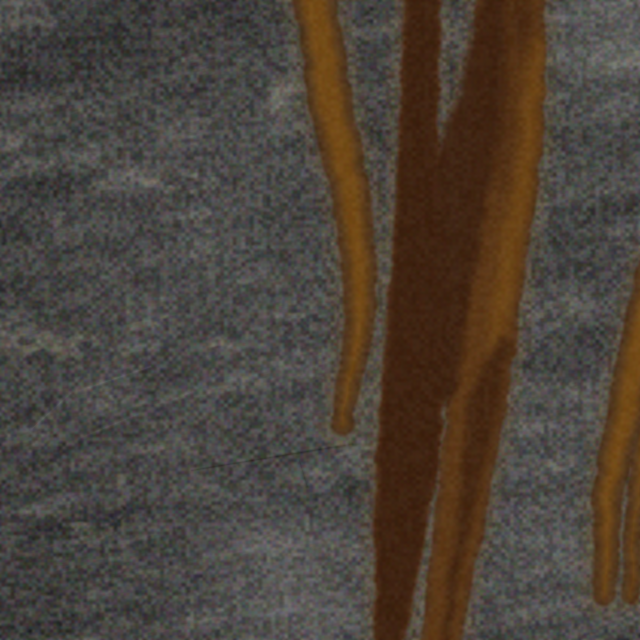
Reproduce this texture procedurally as a three.js fragment shader.

```glsl
varying vec2 vUv;

float hash(vec2 p) {
  return fract(sin(dot(p, vec2(127.1, 311.7))) * 43758.5453);
}

float noise(vec2 p) {
  vec2 i = floor(p), f = fract(p);
  f = f * f * (3.0 - 2.0 * f);
  return mix(mix(hash(i), hash(i + vec2(1, 0)), f.x),
             mix(hash(i + vec2(0, 1)), hash(i + vec2(1, 1)), f.x), f.y);
}

float fbm(vec2 p) {
  float sum = 0.0, amp = 0.5;
  for (int i = 0; i < 5; i++) {
    sum += amp * noise(p);
    p = mat2(1.6, 1.2, -1.2, 1.6) * p + 7.3;
    amp *= 0.5;
  }
  return sum;
}

// Tapered segment; xy is the position and z the radius of each end
float taper(vec2 p, vec3 a, vec3 b) {
  vec2 ab = b.xy - a.xy;
  float t = clamp(dot(p - a.xy, ab) / dot(ab, ab), 0.0, 1.0);
  return length(p - a.xy - ab * t) - mix(a.z, b.z, t);
}

float drip(vec2 p, vec3 a, vec3 b, vec3 c, vec3 d, vec3 e) {
  return min(min(taper(p, a, b), taper(p, b, c)), min(taper(p, c, d), taper(p, d, e)));
}

float inside(float d, float soft) {
  return 1.0 - smoothstep(-soft, soft, d);
}

float blob(vec2 p, vec2 centre, vec2 size) {
  vec2 q = (p - centre) / size;
  return exp(-dot(q, q));
}

vec3 amberRust(vec3 under, float d) {
  vec3 rust = mix(vec3(0.45, 0.29, 0.09), vec3(0.31, 0.21, 0.12), smoothstep(-0.026, -0.002, d));
  return mix(under, rust, inside(d, 0.004));
}

vec3 stone(vec2 p) {
  vec2 q = mat2(0.98, -0.2, 0.2, 0.98) * p;
  float streaks = fbm(q * vec2(9.0, 32.0));
  float tone = 0.275 + 0.14 * (streaks - 0.48) + 0.1 * (fbm(p * 5.0) - 0.48);
  tone += 0.08 * blob(p, vec2(0.46, 0.08), vec2(0.17, 0.16));
  tone += 0.07 * blob(p, vec2(0.95, 0.92), vec2(0.16, 0.22));
  tone += 0.06 * blob(p, vec2(0.88, 0.15), vec2(0.14, 0.12));
  tone -= 0.035 * blob(p, vec2(0.1, 0.93), vec2(0.3, 0.16));
  tone -= 0.04 * blob(p, vec2(0.2, 0.15), vec2(0.18, 0.07));
  vec3 col = tone * vec3(1.01, 1.0, 0.98);

  // Pale worn patches
  float worn = blob(q, vec2(0.118, 0.76), vec2(0.08, 0.022));
  worn += blob(p, vec2(0.44, 0.85), vec2(0.025, 0.04));
  worn += blob(p, vec2(0.35, 0.455), vec2(0.03, 0.018));
  worn += blob(p, vec2(0.08, 0.46), vec2(0.09, 0.025));
  worn += 0.8 * blob(p, vec2(0.19, 0.25), vec2(0.015, 0.02));
  worn += 0.8 * blob(p, vec2(0.125, 0.18), vec2(0.016, 0.01));
  worn += 0.9 * blob(p, vec2(0.28, 0.72), vec2(0.06, 0.025));
  worn = worn * 0.8 + 0.25 * smoothstep(0.55, 0.75, streaks);
  col += vec3(0.18, 0.165, 0.125) * worn * smoothstep(0.3, 0.7, noise(q * vec2(45.0, 80.0)));

  // Scratches and a hairline crack
  float scuff = smoothstep(0.3, 0.7, noise(p * 35.0));
  float scratch = inside(taper(p, vec3(0.05, 0.33, 0.001), vec3(0.11, 0.385, 0.002)), 0.004);
  scratch += inside(taper(p, vec3(0.11, 0.385, 0.002), vec3(0.235, 0.427, 0.001)), 0.003);
  scratch += inside(taper(p, vec3(0.1, 0.305, 0.002), vec3(0.33, 0.4, 0.002)), 0.004);
  float crack = inside(taper(p, vec3(0.3, 0.265, 0.0005), vec3(0.55, 0.306, 0.0015)), 0.003);
  crack += inside(taper(p, vec3(0.468, 0.28, 0.001), vec3(0.48, 0.24, 0.001)), 0.004);
  return col + 0.08 * scratch * scuff - 0.09 * crack;
}

void main() {
  vec2 p = vUv;
  vec2 w = p + vec2(0.007 * (noise(p * vec2(20.0, 42.0)) - 0.5), 0.0);

  float left = drip(w, vec3(0.49, 1.02, 0.033), vec3(0.52, 0.818, 0.034),
    vec3(0.551, 0.687, 0.03), vec3(0.565, 0.525, 0.026), vec3(0.534, 0.336, 0.016));
  float trunk = drip(w, vec3(0.66, 1.02, 0.028), vec3(0.655, 0.79, 0.031),
    vec3(0.655, 0.54, 0.047), vec3(0.637, 0.284, 0.051), vec3(0.607, -0.01, 0.022));
  float branch = drip(w, vec3(0.77, 1.0, 0.022), vec3(0.749, 0.83, 0.036),
    vec3(0.716, 0.714, 0.05), vec3(0.677, 0.544, 0.059), vec3(0.66, 0.414, 0.057));
  float broad = drip(w, vec3(0.797, 1.02, 0.056), vec3(0.795, 0.8, 0.056),
    vec3(0.775, 0.62, 0.052), vec3(0.75, 0.4, 0.048), vec3(0.686, -0.02, 0.032));
  float glow = drip(w, vec3(0.838, 0.93, 0.01), vec3(0.825, 0.78, 0.013),
    vec3(0.8, 0.63, 0.016), vec3(0.787, 0.53, 0.014), vec3(0.77, 0.46, 0.006));
  float shade = drip(w, vec3(0.785, 0.46, 0.012), vec3(0.757, 0.37, 0.026),
    vec3(0.742, 0.28, 0.019), vec3(0.72, 0.16, 0.01), vec3(0.695, -0.01, 0.006));
  float right = drip(w, vec3(1.03, 0.58, 0.035), vec3(0.995, 0.44, 0.031),
    vec3(0.973, 0.33, 0.029), vec3(0.948, 0.22, 0.024), vec3(0.944, 0.07, 0.017));
  float edge = drip(w, vec3(1.02, 0.4, 0.022), vec3(1.008, 0.3, 0.02),
    vec3(0.997, 0.22, 0.017), vec3(0.988, 0.15, 0.016), vec3(0.986, 0.07, 0.015));

  // Stained halo on the stone
  float dark = min(trunk, branch);
  float all = min(min(left, min(dark, broad)), min(right, edge));
  vec3 col = stone(p);
  col = mix(col, vec3(0.36, 0.315, 0.25), 0.75 * (1.0 - smoothstep(0.0, 0.032, all)));

  // Amber runs
  col = amberRust(col, left);
  col = amberRust(col, edge);
  col = amberRust(col, right);

  // Broad run, its bright thread and its darker overlaps
  vec3 deep = vec3(0.245, 0.135, 0.065);
  vec3 brown = mix(vec3(0.36, 0.22, 0.09), vec3(0.32, 0.21, 0.12), smoothstep(-0.016, 0.0, broad));
  brown = mix(brown, vec3(0.44, 0.28, 0.09), 0.9 * inside(glow, 0.016));
  brown = mix(brown, deep, 0.8 * inside(shade, 0.012));
  brown = mix(brown, deep, 0.7 * blob(p, vec2(0.815, 0.97), vec2(0.022, 0.06)));
  brown = mix(brown, deep, 0.5 * blob(p, vec2(0.785, 0.82), vec2(0.02, 0.13)));
  col = mix(col, brown, inside(broad, 0.004));
  col = mix(col, deep, 0.95 * inside(branch, 0.012));
  col = mix(col, mix(deep, vec3(0.29, 0.17, 0.09), smoothstep(-0.012, 0.0, dark)), inside(trunk, 0.005));

  // Coloured grain, finer on rust
  vec2 g = p * 210.0;
  vec3 grain = vec3(noise(g), noise(g + 37.0), noise(g + 71.0)) - 0.5;
  float luma = noise(p * 150.0 + 11.0) - 0.5;
  col += (0.08 * grain + 0.13 * luma) * mix(1.0, 0.3, inside(all, 0.01));
  gl_FragColor = vec4(col, 1.0);
}
```
